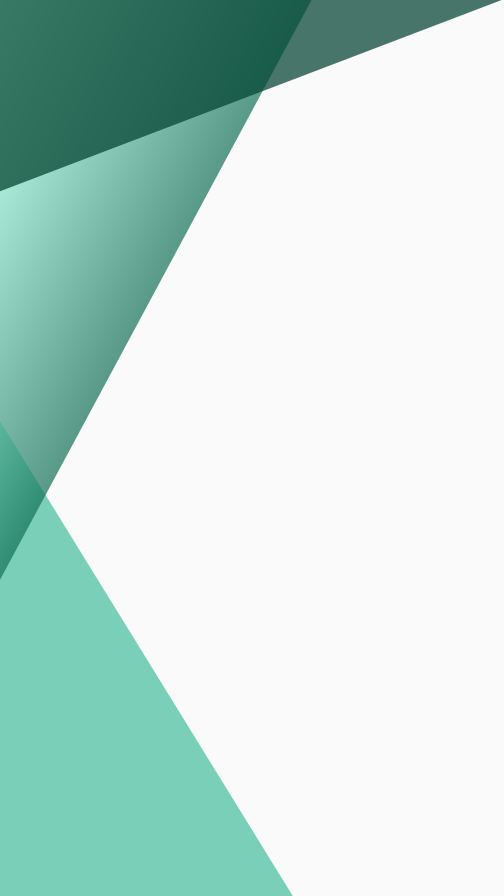
A Shadertoy shader for this background:

```glsl
// Overlapping translucent green panels crossing the left side of a pale page.

// Page width for a page height of 1
const float PAGE_WIDTH = 0.5625;

// Panel edges, each given by two points on the page
const vec2 BAND_LEFT    = vec2(0.0, 0.7865);
const vec2 BAND_RIGHT   = vec2(0.5599, 1.0);
const vec2 RIBBON_LOW   = vec2(0.0, 0.3529);
const vec2 RIBBON_HIGH  = vec2(0.3477, 1.0);
const vec2 CORNER_LEFT  = vec2(0.0, 0.5300);
const vec2 CORNER_RIGHT = vec2(0.3268, 0.0);

// Flat colours
const vec3 PAPER  = vec3(0.980, 0.980, 0.980);
const vec3 BAND   = vec3(0.280, 0.460, 0.410);
const vec3 CORNER = vec3(0.478, 0.812, 0.722);

// Gradient colours: at the ribbon's edge, and far inside it
const vec3 RIBBON_EDGE   = vec3(0.350, 0.600, 0.530);
const vec3 RIBBON_INNER  = vec3(0.655, 0.905, 0.835);
const vec3 SHADE_EDGE    = vec3(0.100, 0.360, 0.290);
const vec3 SHADE_INNER   = vec3(0.220, 0.475, 0.395);
const vec3 OVERLAP_EDGE  = vec3(0.190, 0.555, 0.455);
const vec3 OVERLAP_INNER = vec3(0.360, 0.715, 0.615);

// Distance from the ribbon's edge over which each gradient runs
const float RIBBON_DEPTH  = 0.202;
const float SHADE_DEPTH   = 0.306;
const float OVERLAP_DEPTH = 0.084;

// Signed distance to the line a-b, positive on its left side
float leftOf(vec2 p, vec2 a, vec2 b) {
    vec2 along = normalize(b - a);
    return dot(p - a, vec2(-along.y, along.x));
}

// Antialiased coverage of the positive side of a distance
float cover(float dist, float pixel) {
    return clamp(0.5 + dist / pixel, 0.0, 1.0);
}

vec3 ramp(vec3 edge, vec3 inner, float depth) {
    return mix(edge, inner, clamp(depth, 0.0, 1.0));
}

void mainImage(out vec4 fragColor, in vec2 fragCoord) {
    vec2 p = fragCoord / iResolution.xy * vec2(PAGE_WIDTH, 1.0);
    float pixel = max(PAGE_WIDTH / iResolution.x, 1.0 / iResolution.y);

    // Panel masks
    float ribbonDist = leftOf(p, RIBBON_LOW, RIBBON_HIGH);
    float ribbon = cover(ribbonDist, pixel);
    float band = cover(leftOf(p, BAND_LEFT, BAND_RIGHT), pixel);
    float corner = cover(-leftOf(p, CORNER_LEFT, CORNER_RIGHT), pixel);

    // Gradients running away from the ribbon's edge
    vec3 ribbonColor = ramp(RIBBON_EDGE, RIBBON_INNER, ribbonDist / RIBBON_DEPTH);
    vec3 shadeColor = ramp(SHADE_EDGE, SHADE_INNER, ribbonDist / SHADE_DEPTH);
    vec3 overlapColor = ramp(OVERLAP_EDGE, OVERLAP_INNER, ribbonDist / OVERLAP_DEPTH);

    // Panels outside the ribbon, panels inside it, then both joined
    vec3 outside = mix(mix(PAPER, CORNER, corner), BAND, band);
    vec3 inside = mix(mix(ribbonColor, overlapColor, corner), shadeColor, band);
    fragColor = vec4(mix(outside, inside, ribbon), 1.0);
}
```
